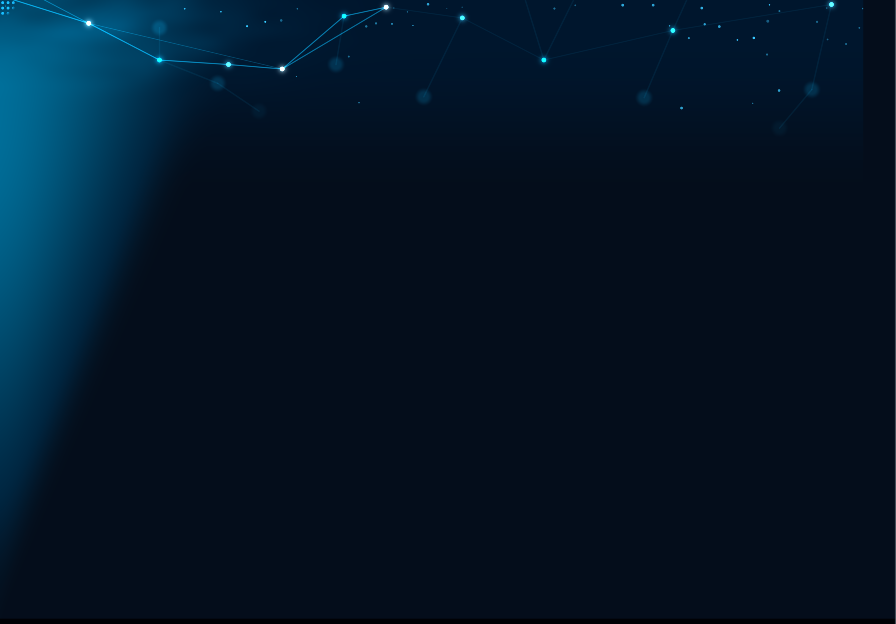
This background is drawn by a Shadertoy shader. Its source:

```glsl
float hash(vec2 p) {
    vec3 q = fract(vec3(p.xyx) * 0.1031);
    q += dot(q, q.yzx + 33.33);
    return fract((q.x + q.y) * q.z);
}

float noise(vec2 p) {
    vec2 i = floor(p), f = fract(p);
    f = f * f * (3.0 - 2.0 * f);
    return mix(mix(hash(i), hash(i + vec2(1, 0)), f.x),
               mix(hash(i + vec2(0, 1)), hash(i + vec2(1, 1)), f.x), f.y);
}

float segment(vec2 p, vec2 a, vec2 b) {
    vec2 d = b - a;
    return length(p - a - d * clamp(dot(p - a, d) / dot(d, d), 0.0, 1.0));
}

// Filled shape with an edge one pixel wide
float fill(float dist, float pixel) {
    return 1.0 - smoothstep(-0.5 * pixel, 0.5 * pixel, dist);
}

// Network nodes: position and whiteness
const vec3 NODES[11] = vec3[](
    vec3(-1, -0.8, 0), vec3(9.9, 2.6, 1), vec3(17.8, 6.7, 0), vec3(25.5, 7.2, 0.3),
    vec3(31.5, 7.7, 1), vec3(38.4, 1.8, 0), vec3(43.1, 0.8, 1), vec3(51.6, 2, 0.2),
    vec3(60.7, 6.7, 0), vec3(75.1, 3.4, 0.1), vec3(92.8, 0.5, 0.3));

// Faint struts: from a node to a blurred disc
const vec4 STRUTS[11] = vec4[](
    vec4(51.6, 2, 47.3, 10.8), vec4(60.7, 6.7, 65.5, -3), vec4(75.1, 3.4, 71.9, 10.9),
    vec4(92.8, 0.5, 90.6, 10), vec4(90.6, 10, 87, 14.3), vec4(38.4, 1.8, 37.5, 7.2),
    vec4(60.7, 6.7, 57.7, -3), vec4(75.1, 3.4, 78, -3), vec4(17.8, 6.7, 24.3, 9.3),
    vec4(24.3, 9.3, 28.9, 12.4), vec4(17.8, 6.7, 17.8, 3.1));

vec3 network(vec2 p, float pixel) {
    vec3 cyan = vec3(0.05, 0.7, 0.88), light = vec3(0);
    for (int i = 0; i < 11; i++) {
        vec3 node = NODES[i];
        float d = length(p - node.xy);
        vec3 tint = mix(cyan, vec3(0.85, 1, 1), node.z);
        light += tint * (fill(d - 0.26, pixel) + 0.45 * exp(-d * d * 5.0));
        if (i < 10) {
            float strength = i < 6 ? 0.55 : 0.07;
            light += cyan * strength * fill(segment(p, node.xy, NODES[i + 1].xy) - 0.06, pixel);
        }
        vec4 strut = STRUTS[i];
        light += cyan * 0.07 * fill(segment(p, strut.xy, strut.zw) - 0.08, pixel);
        float disc = 1.0 - smoothstep(0.4, 1.1, length(p - strut.zw));
        light += cyan * disc * (strut.w > 12.0 ? 0.05 : 0.16);
    }
    // Chords that close the bright triangles
    light += cyan * 0.5 * fill(segment(p, NODES[4].xy, NODES[6].xy) - 0.06, pixel);
    light += cyan * 0.25 * fill(segment(p, NODES[1].xy, NODES[4].xy) - 0.04, pixel);
    light += cyan * 0.35 * fill(segment(p, vec2(4, -0.5), NODES[1].xy) - 0.05, pixel);
    return light;
}

// Scattered points, thinning out downwards
float stars(vec2 p, float pixel) {
    vec2 cell = floor(p / 1.8);
    float chance = 0.42 * exp(-p.y * 0.28) * smoothstep(4.0, 50.0, p.x);
    vec2 offset = 0.25 + 0.5 * vec2(hash(cell + 17.0), hash(cell + 41.0));
    float d = length(p - (cell + offset) * 1.8);
    float size = 0.05 + 0.12 * hash(cell + 73.0);
    return step(hash(cell), chance) * fill(d - size, pixel) * (0.3 + 0.6 * hash(cell + 97.0));
}

void mainImage(out vec4 fragColor, in vec2 fragCoord) {
    // Percent of the width, measured down from the top left
    float pixel = 100.0 / iResolution.x;
    vec2 p = vec2(fragCoord.x, iResolution.y - fragCoord.y) * pixel;
    float bottom = iResolution.y * pixel;
    float panel = fill(p.x - 96.35, pixel);

    // Dark ground and navy haze along the top
    vec3 navy = vec3(0.0, 0.085, 0.175);
    vec3 color = vec3(0.015, 0.052, 0.105);
    color = mix(color, navy, panel * (1.0 - smoothstep(5.0, 22.0, p.y)));

    // Slanted glow on the left
    float reach = max(30.6 - 0.44 * p.y, 0.1);
    float glow = smoothstep(0.0, 1.1, 1.0 - p.x / reach);
    glow *= 1.0 - smoothstep(12.0, 72.0, p.y);
    glow *= mix(0.5, 1.0, smoothstep(0.0, 10.0, p.y));
    color = mix(color, navy, smoothstep(0.0, 0.2, glow));
    color = mix(color, vec3(0.0, 0.44, 0.61), glow);

    // Wisps over the upper left
    float wisp = 0.6 * noise(p * vec2(0.13, 0.3) + p.yx * 0.1) + 0.4 * noise(p * vec2(0.3, 0.6));
    vec2 spread = (p - vec2(14, 3)) / vec2(14, 5);
    color += vec3(0.0, 0.16, 0.21) * wisp * exp(-dot(spread, spread));

    // Dotted cluster in the corner
    vec2 dots = mod(p, 0.6) - 0.3;
    float cluster = fill(length(dots) - 0.16, pixel) * fill(length(p) - 1.7, 0.6);
    color += vec3(0.1, 0.5, 0.65) * cluster;

    color += panel * (network(p, pixel) + vec3(0.25, 0.8, 0.95) * stars(p, pixel));

    // Dark strip below and thin pale rim on the right
    color = mix(color, vec3(0.0, 0.005, 0.02), fill(bottom - 0.6 - p.y, pixel));
    color = mix(color, vec3(0.4, 0.42, 0.46), 0.7 * fill(99.87 - p.x, pixel));
    fragColor = vec4(min(color, 1.0), 1.0);
}
```
